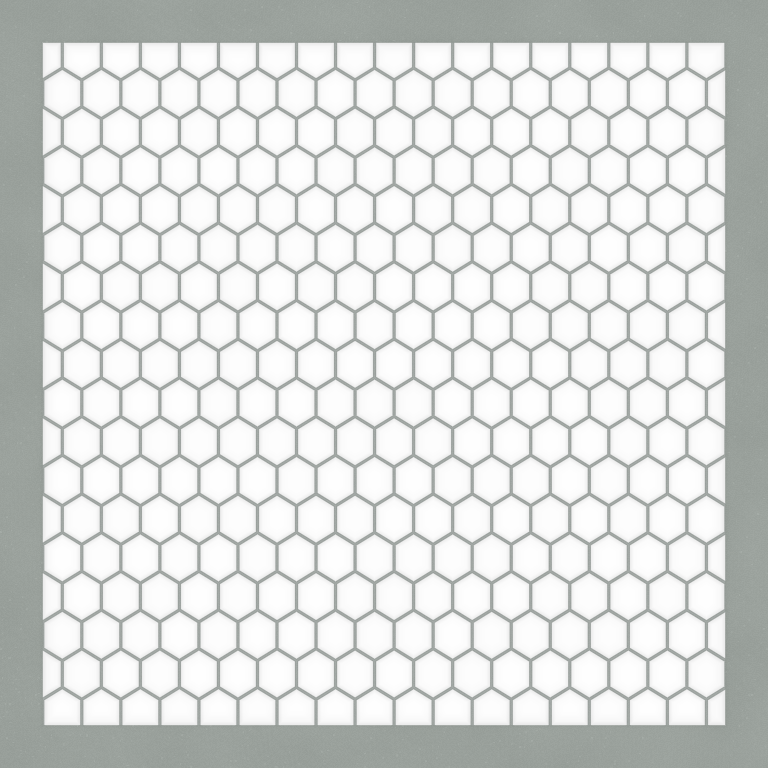
Write a WebGL 2 fragment shader that draws this pattern.

```glsl
#version 300 es
precision highp float;

uniform vec2 u_resolution;
out vec4 fragColor;

float hash(vec2 p) {
    return fract(sin(dot(p, vec2(127.1, 311.7))) * 43758.5453);
}

float noise(vec2 p) {
    vec2 cell = floor(p);
    vec2 f = fract(p);
    f = f * f * (3.0 - 2.0 * f);
    return mix(mix(hash(cell), hash(cell + vec2(1.0, 0.0)), f.x),
               mix(hash(cell + vec2(0.0, 1.0)), hash(cell + 1.0), f.x), f.y);
}

float fbm(vec2 p) {
    float sum = 0.0;
    float amplitude = 0.5;
    for (int i = 0; i < 4; i++) {
        sum += amplitude * noise(p);
        p = p * 2.1 + 7.3;
        amplitude *= 0.5;
    }
    return sum;
}

// Depth inside a pointed hexagon: positive inside, zero on its outline
float hexDepth(vec2 q, vec2 pitch, float slant) {
    q = abs(q);
    float halfWidth = 0.5 * pitch.x;
    float apex = 0.5 * (pitch.y + slant);
    float slope = slant / halfWidth;
    float roof = (apex - q.y - q.x * slope) / sqrt(1.0 + slope * slope);
    return min(halfWidth - q.x, roof);
}

// Depth inside the tile that covers p; odd rows shift by half a tile
float tileDepth(vec2 p, out vec2 tileId) {
    vec2 pitch = vec2(0.05083, 0.0504);
    vec2 origin = vec2(0.0811, 0.8784);
    float nearestRow = floor((origin.y - p.y) / pitch.y + 0.5);
    float depth = -1.0;
    tileId = vec2(0.0);
    for (int i = -1; i <= 1; i++) {
        float row = nearestRow + float(i);
        float x = (p.x - origin.x) / pitch.x - 0.5 * mod(row, 2.0);
        float column = floor(x + 0.5);
        vec2 q = vec2((x - column) * pitch.x, p.y - origin.y + row * pitch.y);
        float d = hexDepth(q, pitch, 0.0156);
        if (d > depth) {
            depth = d;
            tileId = vec2(column, row);
        }
    }
    return depth;
}

void main() {
    vec2 uv = gl_FragCoord.xy / u_resolution;
    float pixel = 1.0 / min(u_resolution.x, u_resolution.y);

    // Square panel of tiles, positive inside
    vec2 fromCentre = abs(uv - 0.5);
    float panel = 0.4443 - max(fromCentre.x, fromCentre.y);

    // Grout, darker along the edges of each joint
    vec2 tileId;
    float depth = tileDepth(uv, tileId);
    float grain = hash(floor(uv * 768.0)) - 0.5;
    vec3 grout = vec3(0.605, 0.628, 0.615);
    grout += 0.035 * (1.0 - smoothstep(0.0, 0.0014, depth)) + 0.02 * grain;

    // White glaze with soft shading toward the tile edge
    float rim = min(depth - 0.0021, panel);
    float glaze = mix(0.935, 0.984, smoothstep(0.0, 0.006, rim));
    glaze += 0.010 * smoothstep(0.005, 0.016, rim);
    glaze += 0.006 * (hash(tileId) - 0.5);
    glaze -= 0.015 * (1.0 - smoothstep(0.0, 0.02, panel));
    float tileMask = smoothstep(0.0021 - 0.7 * pixel, 0.0021 + 0.7 * pixel, depth);
    vec3 tiles = mix(grout, vec3(glaze), tileMask);

    // Mottled plaster border, darkened beside the panel
    vec3 border = vec3(0.605, 0.632, 0.612);
    border += 0.035 * (fbm(uv * 14.0) - 0.47) + 0.022 * grain;
    border += 0.03 * smoothstep(0.965, 1.0, hash(floor(uv * 500.0)));
    border -= 0.035 * exp(-abs(panel) / 0.002);

    float panelMask = smoothstep(-0.7 * pixel, 0.7 * pixel, panel);
    fragColor = vec4(clamp(mix(border, tiles, panelMask), 0.0, 1.0), 1.0);
}
```
